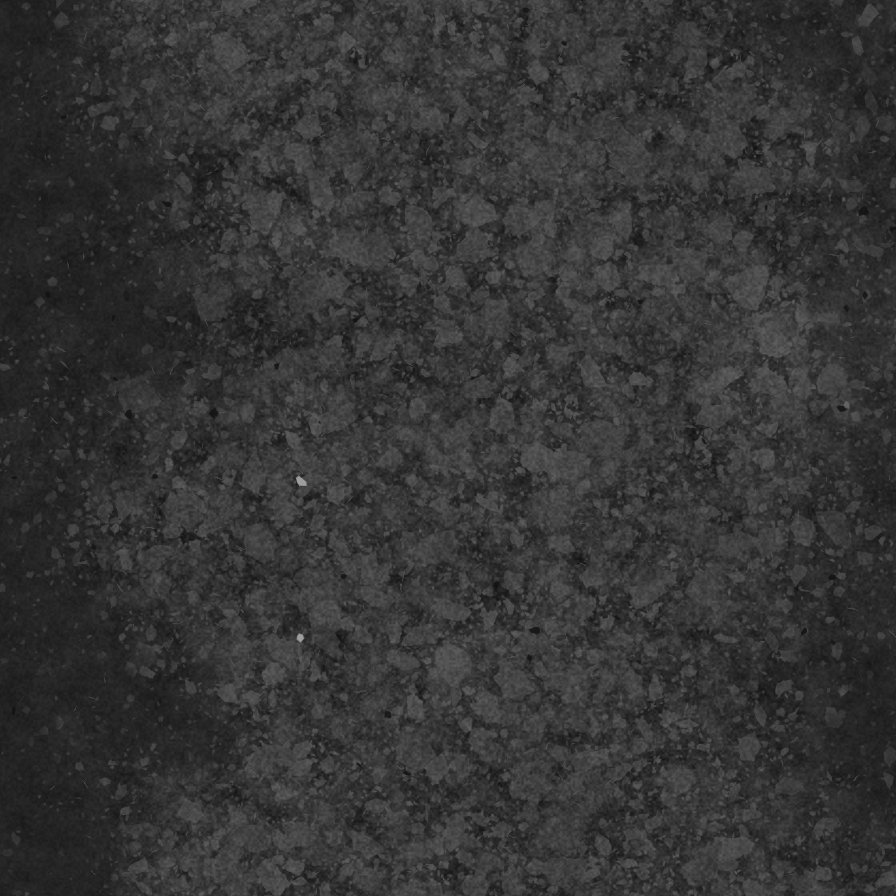
A WebGL 2 fragment shader for this texture:

```glsl
#version 300 es
precision highp float;
// Worn dark asphalt: embedded angular stones, fine grit and soft sooty stains.

uniform vec2 u_resolution;
out vec4 fragColor;

const float TAU = 6.2831853;

float hash(vec2 p) {
    vec3 q = fract(p.xyx * 0.1031);
    q += dot(q, q.yzx + 33.33);
    return fract((q.x + q.y) * q.z);
}

float valueNoise(vec2 p) {
    vec2 i = floor(p), f = fract(p);
    f = f * f * (3.0 - 2.0 * f);
    float low = mix(hash(i), hash(i + vec2(1, 0)), f.x);
    float high = mix(hash(i + vec2(0, 1)), hash(i + vec2(1, 1)), f.x);
    return mix(low, high, f.y);
}

float fbm(vec2 p) {
    float sum = 0.0, amplitude = 0.5;
    for (int i = 0; i < 5; i++) {
        sum += amplitude * valueNoise(p);
        p = mat2(1.6, 1.2, -1.2, 1.6) * p + 17.0;
        amplitude *= 0.5;
    }
    return sum / 0.97;
}

vec2 rotate(vec2 p, float angle) {
    float c = cos(angle), s = sin(angle);
    return vec2(c * p.x - s * p.y, s * p.x + c * p.y);
}

float blob(vec2 p, vec2 centre, vec2 radius) {
    vec2 d = (p - centre) / radius;
    return exp(-dot(d, d));
}

// Irregular convex hexagon measure, equal to the radius on the outline.
float shard(vec2 d, vec2 id) {
    float reach = 0.0;
    for (int k = 0; k < 6; k++) {
        float h = hash(id + float(k) * 7.0 + 3.0);
        float angle = (float(k) + 0.8 * h) * TAU / 6.0;
        reach = max(reach, dot(d, vec2(cos(angle), sin(angle))) * mix(0.85, 1.3, fract(h * 9.0)));
    }
    return reach;
}

// Cellular scatter of shards: x = cover, y = random tone, z = edge line.
vec3 stones(vec2 uv, float cells, float seed, float density, float size, float stretch) {
    vec2 p = uv * cells, cell = floor(p);
    float blur = 0.0012 * cells;
    vec3 result = vec3(0.0);
    for (int y = -1; y <= 1; y++)
    for (int x = -1; x <= 1; x++) {
        vec2 id = cell + vec2(x, y) + seed;
        float present = clamp((density - hash(id + 11.0)) * 30.0, 0.0, 1.0);
        vec2 jitter = vec2(hash(id), hash(id + 57.0)) - 0.5;
        vec2 d = rotate(p + seed - id - 0.5 - 0.9 * jitter, TAU * hash(id + 23.0));
        d.y *= mix(1.0, stretch, hash(id + 31.0));
        float dist = shard(d, id) - size * mix(0.45, 1.0, hash(id + 43.0));
        float cover = present * (1.0 - smoothstep(-blur, blur, dist));
        float edge = present * exp(-dist * dist / (blur * blur));
        if (cover > result.x) result.xy = vec2(cover, hash(id + 71.0));
        result.z = max(result.z, edge);
    }
    return result;
}

// Exposure of the stones: 0 under soot, 1 where worn clean.
float wearMap(vec2 uv) {
    float wobble = fbm(uv * 5.0) - 0.5;
    float wear = smoothstep(0.06, 0.31, uv.x + 0.35 * wobble + 0.08 * uv.y * uv.y);
    wear *= 1.0 - 0.6 * smoothstep(0.86, 1.02, uv.x + 0.25 * wobble);
    wear *= 1.0 - 0.85 * blob(uv + 0.15 * wobble, vec2(0.97, 0.2), vec2(0.11, 0.14));
    wear *= 1.0 - 0.75 * blob(uv + 0.15 * wobble, vec2(0.9, 0.96), vec2(0.12, 0.06));
    return wear;
}

vec3 layStones(vec3 state, vec3 layer, float wear, float dust) {
    float stoneTone = mix(0.195, 0.25, wear) + 0.065 * layer.y;
    float tone = mix(state.x, stoneTone, layer.x * mix(0.6, 0.95, dust));
    return vec3(tone + 0.018 * layer.z * (dust - 0.25), state.yz);
}

void main() {
    vec2 uv = gl_FragCoord.xy / u_resolution;
    float wear = wearMap(uv);
    float mottle = fbm(uv * 45.0);
    float dust = smoothstep(0.3, 0.65, fbm(uv * 28.0 + 40.0));
    vec2 rough = uv + 0.006 * (vec2(fbm(uv * 70.0), fbm(uv * 70.0 + 90.0)) - 0.5);

    // Binder between the stones
    vec3 state = vec3(mix(0.135, 0.19, wear) + mix(0.05, 0.2, wear) * (mottle - 0.5), 0.0, 0.0);

    // Stones from fine chips to large pieces
    state = layStones(state, stones(rough, 150.0, 400.0, 0.08 + 0.4 * wear, 0.42, 1.8), wear, dust);
    state = layStones(state, stones(rough, 75.0, 300.0, 0.06 + 0.5 * wear, 0.45, 1.8), wear, dust);
    state = layStones(state, stones(rough, 38.0, 200.0, 0.6 * wear, 0.46, 2.0), wear, dust);
    state = layStones(state, stones(rough, 20.0, 100.0, 0.55 * wear * wear, 0.48, 2.0), wear, dust);
    float tone = state.x;

    // Thin splinters, pale dust and fine grit
    tone = mix(tone, 0.33, 0.6 * stones(rough, 55.0, 500.0, 0.04 + 0.3 * wear, 0.32, 9.0).x);
    tone += 0.04 * blob(uv, vec2(0.88, 0.61), vec2(0.1, 0.09)) + 0.06 * wear * (fbm(uv * 8.0) - 0.5);
    float grit = valueNoise(uv * 420.0) + 0.7 * valueNoise(uv * 230.0 + 60.0) - 0.85;
    tone += grit * mix(0.035, 0.085, wear);

    // Rare dark pits and bright pebbles
    tone = mix(tone, 0.07, 0.85 * stones(rough, 24.0, 600.0, 0.08, 0.14, 2.0).x);
    tone = mix(tone, 0.62, stones(uv, 8.0, 700.0, 0.06, 0.06, 2.0).x);

    fragColor = vec4(vec3(clamp(tone, 0.0, 1.0)), 1.0);
}
```
